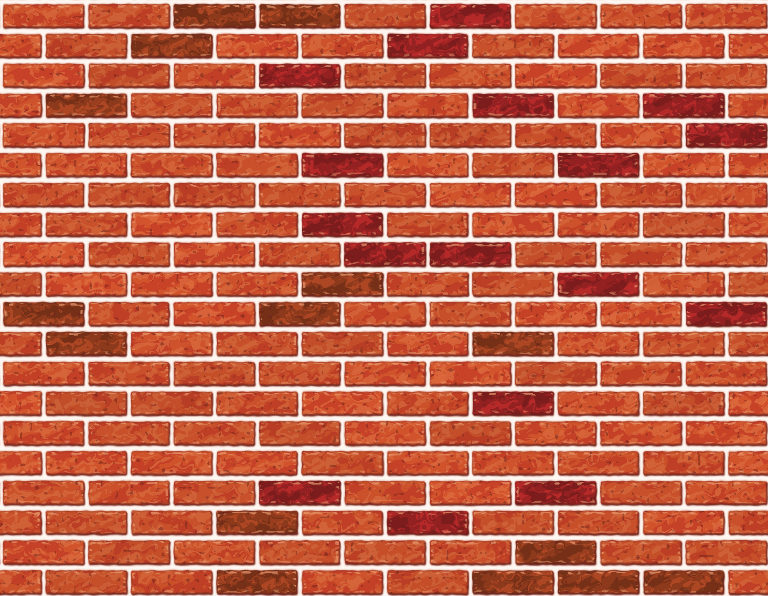
A WebGL 2 fragment shader for this texture:

```glsl
#version 300 es
precision highp float;

uniform vec2 u_resolution;
out vec4 fragColor;

// Layout: lengths below are in row heights
const vec2 GRID = vec2(9.0, 20.0);
const vec2 GRID_SHIFT = vec2(0.012, 0.035);
const float CELL_WIDTH = 2.858;
const vec2 HALF_BRICK = vec2(1.365, 0.402);
const float CORNER = 0.07;
const float EDGE_WOBBLE = 0.022;
const vec2 SHADOW_OFFSET = vec2(0.018, -0.034);

// Share of bricks fired to an unusual colour
const float CRIMSON_SHARE = 0.07;
const float BROWN_SHARE = 0.06;
const float PINK_SHARE = 0.012;

const vec3 MORTAR = vec3(0.995, 0.965, 0.945);
const vec3 MORTAR_TINT = vec3(0.93, 0.81, 0.77);
const vec3 CLAY = vec3(0.79, 0.315, 0.165);
const vec3 CLAY_RED = vec3(0.74, 0.235, 0.145);
const vec3 CLAY_LIGHT = vec3(0.83, 0.405, 0.235);
const vec3 CRIMSON = vec3(0.62, 0.14, 0.14);
const vec3 BROWN = vec3(0.59, 0.24, 0.12);
const vec3 PINK = vec3(0.84, 0.38, 0.29);
const vec3 SHADOW = vec3(0.40, 0.12, 0.10);
const vec3 FLECK = vec3(0.92, 0.61, 0.44);

// Integer hash giving two values in 0..1
vec2 hash2(vec2 cell) {
  const uint MUL = 1664525u;
  uvec2 v = uvec2(ivec2(cell) + 4096) * MUL + 12345u;
  for (int i = 0; i < 2; i++) {
    v.x += v.y * MUL;
    v.y += v.x * MUL;
    v ^= v >> 16u;
  }
  return vec2(v & 65535u) / 65535.0;
}

float cornerSlope(vec2 cell, vec2 offset) {
  float angle = 6.2832 * hash2(cell).x;
  return dot(vec2(cos(angle), sin(angle)), offset);
}

float gradientNoise(vec2 p) {
  vec2 i = floor(p), f = fract(p);
  vec2 w = f * f * f * (f * (f * 6.0 - 15.0) + 10.0);
  vec2 e = vec2(1.0, 0.0);
  float low = mix(cornerSlope(i, f), cornerSlope(i + e, f - e), w.x);
  float high = mix(cornerSlope(i + e.yx, f - e.yx), cornerSlope(i + 1.0, f - 1.0), w.x);
  return 1.4 * mix(low, high, w.y);
}

float roundedBox(vec2 p, vec2 halfSize, float radius) {
  vec2 d = abs(p) - halfSize + radius;
  return length(max(d, 0.0)) + min(max(d.x, d.y), 0.0) - radius;
}

// Fired clay: one base colour per brick with flat, hard-edged blotches
vec3 clayColor(vec2 p, vec2 seed, vec2 tone) {
  vec2 q = p + seed * 300.0;
  vec2 warped = q * vec2(1.25, 2.4) + 0.5 * gradientNoise(q * 3.5);
  float broad = gradientNoise(warped);
  float fine = gradientNoise(warped * 2.1 + 31.0);
  float redPatch = smoothstep(0.04, 0.12, broad + 0.35 * fine + 0.3 * (tone.y - 0.5));
  float lightPatch = smoothstep(0.14, 0.22, fine - 0.5 * broad);

  vec3 color = mix(CLAY, CLAY_RED, 0.85 * redPatch);
  color = mix(color, CLAY_LIGHT, 0.75 * lightPatch);
  color *= 0.96 + 0.09 * tone.y;

  // Unusual firings keep some of the blotches
  float crimsonEnd = CRIMSON_SHARE;
  float brownEnd = crimsonEnd + BROWN_SHARE;
  float pinkEnd = brownEnd + PINK_SHARE;
  float patchLight = 0.93 + 0.22 * lightPatch - 0.14 * redPatch;
  if (tone.x < crimsonEnd) color = CRIMSON * patchLight;
  else if (tone.x < brownEnd) color = BROWN * patchLight;
  else if (tone.x < pinkEnd) color = PINK * patchLight;

  // Pits
  float pits = smoothstep(0.46, 0.62, gradientNoise(q * 6.0 + 70.0));
  return mix(color, SHADOW, 0.45 * pits);
}

void main() {
  // Running bond, rows counted from the top
  vec2 uv = gl_FragCoord.xy / u_resolution;
  vec2 g = (vec2(uv.x, 1.0 - uv.y) - GRID_SHIFT / GRID) * GRID;
  float row = floor(g.y);
  g.x += 0.5 * mod(row, 2.0);
  vec2 brick = vec2(mod(floor(g.x), GRID.x), mod(row, GRID.y));
  vec2 p = (fract(g) - 0.5) * vec2(CELL_WIDTH, -1.0);
  float px = GRID.y / u_resolution.y;

  vec2 seed = hash2(brick + 17.0);
  vec2 tone = hash2(brick + 211.0);
  vec2 q = p + seed * 300.0;

  // Slightly uneven outline and size
  float wobble = EDGE_WOBBLE * gradientNoise(q * 4.0);
  vec2 halfSize = HALF_BRICK - vec2(0.02, 0.012) * seed;
  float face = roundedBox(p, halfSize, CORNER) + wobble;
  float drop = roundedBox(p - SHADOW_OFFSET, halfSize, CORNER) + wobble;

  // Mortar, then the shadow beneath the brick
  vec3 color = mix(MORTAR_TINT, MORTAR, smoothstep(0.0, 0.07, min(face, drop)));
  color = mix(color, SHADOW, 0.85 * (1.0 - smoothstep(-px, px, drop)));

  // Brick face with dark lower right rim and chipped, pale upper rim
  vec3 clay = clayColor(p, seed, tone);
  float rim = smoothstep(-0.09, -0.01, face);
  float lowerRight = smoothstep(0.01, 0.08, drop - face + 0.05);
  float lower = max(smoothstep(0.25, 0.38, -p.y), smoothstep(1.27, 1.35, p.x));
  clay = mix(clay, SHADOW, rim * mix(0.22, 0.65, lower * (1.0 - lowerRight)));
  float chips = smoothstep(0.12, 0.32, gradientNoise(q * vec2(4.0, 9.0) + 130.0));
  float nearEdge = smoothstep(-0.17, -0.08, face) * (1.0 - smoothstep(-0.06, -0.02, face));
  clay = mix(clay, FLECK, chips * nearEdge * mix(0.7, 0.35, lower));
  color = mix(color, clay, 1.0 - smoothstep(-0.7 * px, 0.7 * px, face));

  fragColor = vec4(color, 1.0);
}
```
